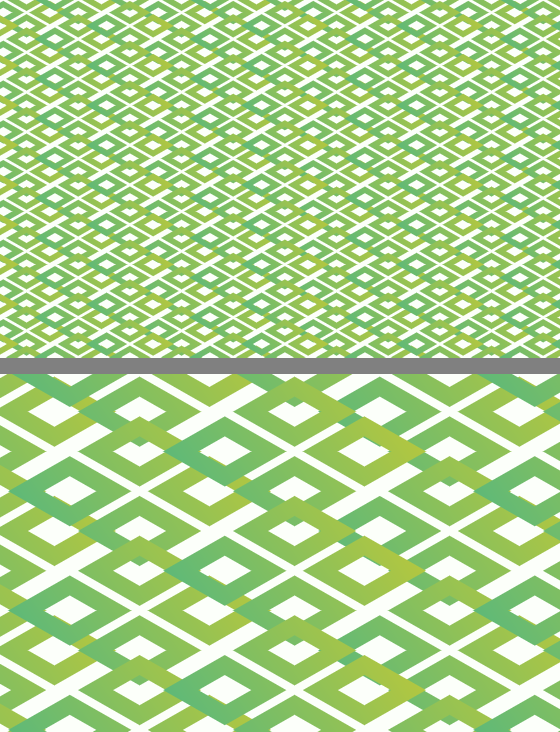
Top, the full canvas; bottom, a detail of the centre.
A WebGL 1 fragment shader for this pattern:

```glsl
precision highp float;
// Overlapping clusters of four hollow rhombi, shaded from teal to olive on white.

#define ROWS 9.0                     // vertical repeats
#define COLUMN_STEP 1.2988           // column spacing, in row heights
#define ORIGIN vec2(3.265, 0.351)    // centre of one front cluster
#define OFFSET vec2(0.585, 0.3333)   // rhombus centres from cluster centre
#define HALF_SIZE vec2(0.516, 0.294) // rhombus half width and half height
#define HOLE 0.43                    // hole size relative to rhombus
#define TILT 0.20                    // upward share of the gradient
#define PAPER vec3(0.99, 1.0, 0.98)
#define TEAL vec3(0.37, 0.725, 0.47)
#define OLIVE vec3(0.70, 0.78, 0.25)

uniform vec2 u_resolution;

// Signed distance to one hollow rhombus
float rhombusRing(vec2 p) {
  float n = dot(abs(p), 1.0 / HALF_SIZE);
  float inradius = HALF_SIZE.x * HALF_SIZE.y / length(HALF_SIZE);
  return max(n - 1.0, HOLE - n) * inradius;
}

// Four rings at left, right, top and bottom, folded by symmetry
float clusterDistance(vec2 p) {
  vec2 q = abs(p);
  return min(rhombusRing(q - vec2(OFFSET.x, 0.0)),
             rhombusRing(q - vec2(0.0, OFFSET.y)));
}

vec3 clusterColor(vec2 p) {
  vec2 extent = OFFSET + HALF_SIZE;
  float t = 0.5 + 0.5 * p.x / extent.x + TILT * p.y / extent.y;
  return mix(TEAL, OLIVE, clamp(t, 0.0, 1.0));
}

void main() {
  float pixel = ROWS / u_resolution.y;
  vec2 p = gl_FragCoord.xy * pixel - ORIGIN;
  vec3 color = PAPER;

  // Every third column shares a layer; the layers stack back to front
  for (int layer = 1; layer <= 3; layer++) {
    float phase = float(layer);
    float column = phase + 3.0 * floor((p.x / COLUMN_STEP - phase) / 3.0 + 0.5);
    vec2 local = p - column * vec2(COLUMN_STEP, 1.0 / 3.0);
    float nearestRow = floor(local.y + 0.5);

    // Within a column, lower clusters cover higher ones
    for (int k = 0; k < 3; k++) {
      vec2 q = local - vec2(0.0, nearestRow + 1.0 - float(k));
      float coverage = clamp(0.5 - clusterDistance(q) / pixel, 0.0, 1.0);
      color = mix(color, clusterColor(q), coverage);
    }
  }
  gl_FragColor = vec4(color, 1.0);
}
```
